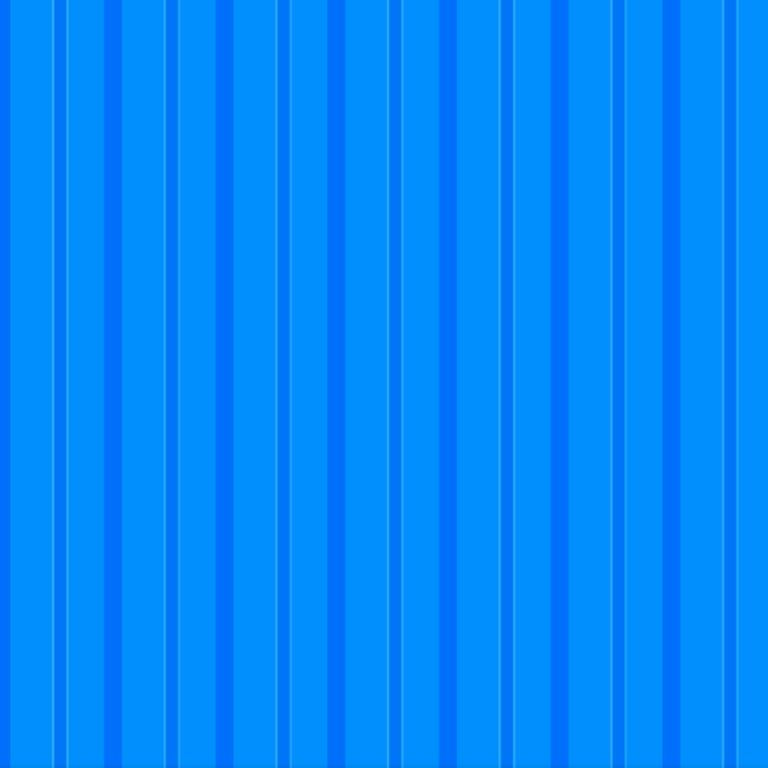
This pattern is drawn by a Shadertoy shader. Its source:

```glsl
// Vertical blue stripes: each repeat holds one wide dark band and one
// narrow dark band edged by two thin highlights. Bands are soft-edged
// distance masks in a repeated x; highlight strength varies per repeat.

#define PERIOD 0.1454
#define WIDE_CENTER 0.0017
#define NARROW_OFFSET 0.0768
#define WIDE_HALF 0.0116
#define NARROW_HALF 0.0072
#define LINE_OFFSET 0.0096
#define LINE_HALF 0.0012
#define EDGE_SOFT 0.0013
#define BASE_COLOR vec3(0.00, 0.56, 0.99)
#define WIDE_COLOR vec3(0.00, 0.44, 0.98)
#define NARROW_COLOR vec3(0.00, 0.46, 0.96)
#define LINE_COLOR vec3(0.22, 0.67, 1.00)

float hash(float n) {
    return fract(sin(n * 12.99 + 4.1) * 437.58);
}

// Coverage of a stripe, given the distance from its centre line
float stripe(float d, float halfWidth, float soft) {
    return 1.0 - smoothstep(halfWidth - soft, halfWidth + soft, abs(d));
}

// Signed distance to the nearest repeat of a centre line
float repeatDistance(float x, float center) {
    return (fract((x - center) / PERIOD + 0.5) - 0.5) * PERIOD;
}

void mainImage(out vec4 fragColor, in vec2 fragCoord) {
    vec2 uv = fragCoord / iResolution.xy;
    float soft = max(EDGE_SOFT, 0.7 / iResolution.x);

    float narrowCenter = WIDE_CENTER + NARROW_OFFSET;
    float wideDist = repeatDistance(uv.x, WIDE_CENTER);
    float narrowDist = repeatDistance(uv.x, narrowCenter);

    // Dark bands
    vec3 color = BASE_COLOR;
    color = mix(color, WIDE_COLOR, stripe(wideDist, WIDE_HALF, soft));
    color = mix(color, NARROW_COLOR, stripe(narrowDist, NARROW_HALF, soft));

    // Highlights: the left one is steadier, the right one fades more
    float cell = floor((uv.x - narrowCenter) / PERIOD + 0.5);
    float strength = narrowDist < 0.0
        ? mix(0.75, 1.0, hash(cell))
        : mix(0.5, 0.95, hash(cell + 31.0));
    float line = stripe(abs(narrowDist) - LINE_OFFSET, LINE_HALF, soft);
    color = mix(color, LINE_COLOR, line * strength);

    // Faint shade along the bottom edge
    color *= mix(0.95, 1.0, smoothstep(0.0, 0.006, uv.y));

    fragColor = vec4(color, 1.0);
}
```
